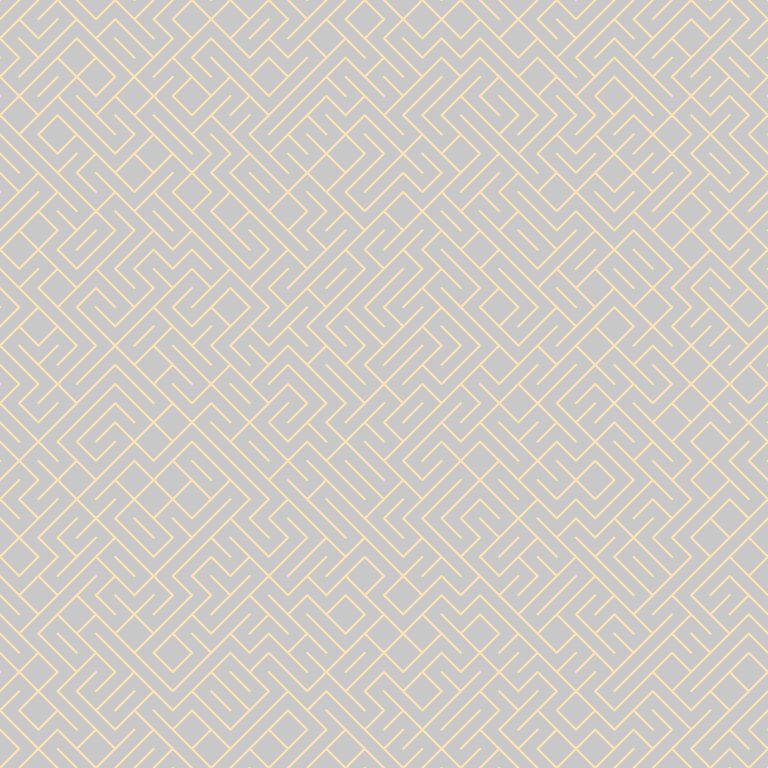
A Shadertoy shader for this pattern:

```glsl
const vec3 GROUND_COLOR = vec3(0.784, 0.784, 0.784);
const vec3 LINE_COLOR = vec3(1.0, 0.894, 0.71);
const float CELLS = 40.0;        // cells along the canvas height
const float LINE_WIDTH = 0.112;  // in cells
const float RISING_SHARE = 0.5;  // share of cells whose diagonal rises
const float EDGE_SOFTNESS = 0.7; // half width of the edge blend, in pixels
const float SEED = 17.0;

float hash(vec2 cell) {
    vec3 p = fract(vec3(cell.xyx + SEED) * 0.1031);
    p += dot(p, p.yzx + 33.33);
    return fract((p.x + p.y) * p.z);
}

float segmentDistance(vec2 p, vec2 a, vec2 b) {
    vec2 ab = b - a;
    float t = clamp(dot(p - a, ab) / dot(ab, ab), 0.0, 1.0);
    return length(p - a - t * ab);
}

// Distance to the one diagonal a cell holds, p relative to its lower left
float diagonalDistance(vec2 p, vec2 cell) {
    if (hash(cell) > RISING_SHARE) p.x = 1.0 - p.x;
    return segmentDistance(p, vec2(0.0), vec2(1.0));
}

// Neighbours are included so that round caps join across cell borders
float mazeDistance(vec2 p) {
    vec2 home = floor(p);
    float d = 1.0;
    for (int y = -1; y <= 1; y++) {
        for (int x = -1; x <= 1; x++) {
            vec2 cell = home + vec2(x, y);
            d = min(d, diagonalDistance(p - cell, cell));
        }
    }
    return d;
}

void mainImage(out vec4 fragColor, in vec2 fragCoord) {
    float cellsPerPixel = CELLS / iResolution.y;
    float d = mazeDistance(fragCoord * cellsPerPixel) - 0.5 * LINE_WIDTH;

    // Blend over about one pixel on either side of the line edge
    float blend = EDGE_SOFTNESS * cellsPerPixel;
    float line = 1.0 - smoothstep(-blend, blend, d);
    fragColor = vec4(mix(GROUND_COLOR, LINE_COLOR, line), 1.0);
}
```
